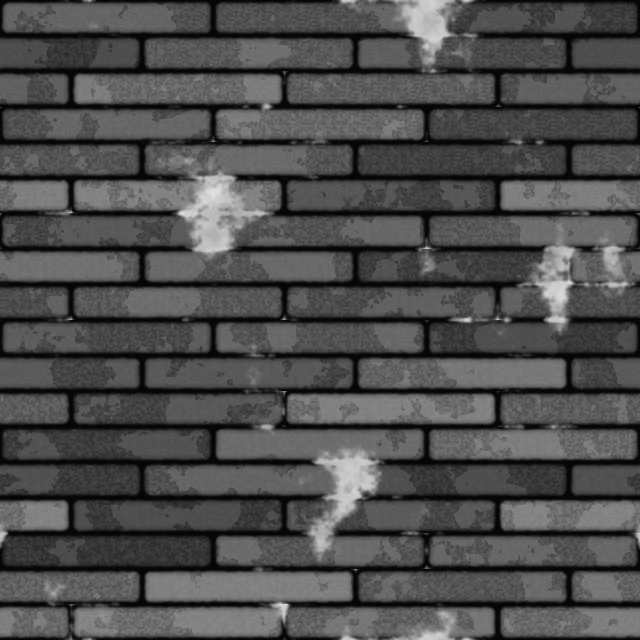
A Shadertoy shader for this texture:

```glsl
// Weathered grey wall of long thin bricks, each row stepped by a third of a brick.
// Rounded-box distances give the bricks and dark joints; tiling fractal noise
// gives smooth worn patches, grain and pale mineral stains that cling to joints.

const vec2  GRID         = vec2(3.0, 18.0);  // bricks across, rows up
const float ROW_STEP     = 1.0 / 3.0;        // sideways shift per row, in bricks
const float JOINT_HALF   = 0.0036;           // half width of a joint
const float CORNER       = 0.0100;           // corner radius of a brick
const float EDGE_SOFT    = 0.0042;           // softness of the brick edge
const float JOINT_TONE   = 0.025;
const float BRICK_DARK   = 0.21;
const float BRICK_LIGHT  = 0.43;
const float PATCH_GAIN   = 0.085;            // extra brightness of worn patches
const float PATCH_SCALE  = 17.0;
const float GRAIN_SCALE  = 320.0;
const float GRAIN_AMOUNT = 0.16;
const int   STAIN_COUNT  = 4;
const float STAIN_SCALE  = 12.0;
const float STAIN_LEVEL  = 0.72;             // higher leaves fewer stains

float hash(vec2 p, float seed) {
    return fract(sin(dot(p, vec2(127.1, 311.7)) + seed * 17.31) * 43758.5453);
}

// Value noise that repeats after the given number of cells.
float noise(vec2 p, float period, float seed) {
    vec2 cell = floor(p), f = fract(p);
    f = f * f * (3.0 - 2.0 * f);
    vec2 a = mod(cell, period), b = mod(cell + 1.0, period);
    return mix(mix(hash(a, seed), hash(vec2(b.x, a.y), seed), f.x),
               mix(hash(vec2(a.x, b.y), seed), hash(b, seed), f.x), f.y);
}

float fbm(vec2 p, float scale, float seed) {
    float sum = 0.0, amp = 0.5, total = 0.0;
    for (int i = 0; i < 5; i++) {
        sum += amp * noise(p * scale, scale, seed + float(i));
        total += amp;
        amp *= 0.58;
        scale *= 2.0;
    }
    return sum / total;
}

float roundedBox(vec2 p, vec2 halfSize, float radius) {
    vec2 q = abs(p) - halfSize + radius;
    return length(max(q, 0.0)) + min(max(q.x, q.y), 0.0) - radius;
}

// Strength of the nearest stain centre, 1 at the centre and 0 outside.
float stainField(vec2 uv) {
    float field = 0.0;
    for (int i = 0; i < STAIN_COUNT; i++) {
        float k = float(i);
        vec2 centre = vec2(0.54 + 0.38 * k, 0.25 + 0.19 * k + 0.13 * mod(k, 2.0));
        vec2 delta = uv - centre;
        delta -= round(delta);
        float radius = 0.18 - 0.02 * k;
        field = max(field, 1.0 - length(delta * vec2(1.25, 1.0)) / radius);
    }
    return field;
}

void mainImage(out vec4 fragColor, in vec2 fragCoord) {
    vec2 uv = fragCoord / iResolution.xy;

    // Brick layout
    vec2 grid = uv * GRID;
    float row = floor(grid.y);
    grid.x -= (row + 1.0) * ROW_STEP;
    vec2 brick = mod(floor(grid), GRID);
    vec2 local = (fract(grid) - 0.5) / GRID;
    float wobble = (noise(uv * 120.0, 120.0, 5.0) - 0.5) * 0.0016;
    float dist = roundedBox(local, 0.5 / GRID - JOINT_HALF, CORNER) + wobble;

    // Brick face: own tone, ragged smooth patches, grain between them
    float seed = 20.0 + brick.x * 7.0 + brick.y * 23.0;
    float tone = mix(BRICK_DARK, BRICK_LIGHT, hash(brick, 1.0));
    float cutoff = mix(0.42, 0.60, hash(brick, 2.0));
    float worn = smoothstep(-0.012, 0.012, fbm(local, PATCH_SCALE, seed) - cutoff);
    float grain = noise(uv * GRAIN_SCALE, GRAIN_SCALE, 9.0) - 0.5;
    tone += PATCH_GAIN * worn;
    tone += GRAIN_AMOUNT * grain * mix(1.0, 0.3, worn) * (0.4 + tone);
    tone *= 1.0 - 0.18 * smoothstep(-0.010, -0.002, dist);

    // Dark joints with soft edges
    float face = 1.0 - smoothstep(-EDGE_SOFT, EDGE_SOFT * 0.6, dist);
    tone = mix(JOINT_TONE, tone, face);

    // Pale stains, favouring the joints and their crossings
    float cling = 0.08 * smoothstep(-0.004, 0.004, dist)
                + 0.11 * smoothstep(0.003, 0.009, dist);
    float cloud = fbm(uv, STAIN_SCALE, 60.0);
    float level = cloud + 0.38 * stainField(uv) + cling - STAIN_LEVEL;
    float stain = smoothstep(0.0, 0.20, level);
    float billow = fbm(uv, 30.0, 80.0) - 0.5;
    float stainTone = 0.54 + 0.26 * stain + 0.35 * billow;
    tone = mix(tone, stainTone, 0.95 * stain);

    fragColor = vec4(vec3(clamp(tone, 0.0, 1.0)), 1.0);
}
```
